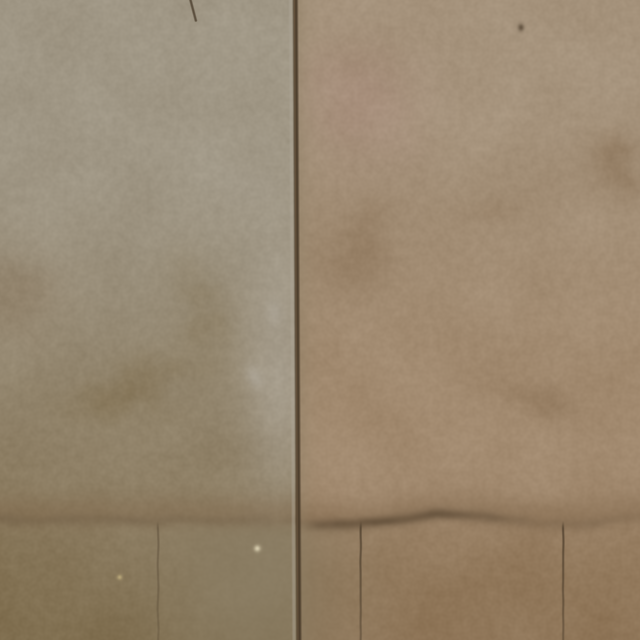
Reproduce this texture procedurally as a Shadertoy shader.

```glsl
// Weathered plaster wall: grey and tan panels, a dark upright seam and a stained lower ledge.

const vec3 GREY_TOP = vec3(0.625, 0.590, 0.520);
const vec3 GREY_LOW = vec3(0.555, 0.495, 0.390);
const vec3 OLIVE = vec3(0.485, 0.415, 0.290);
const vec3 TAN_TOP = vec3(0.648, 0.575, 0.485);
const vec3 TAN_LOW = vec3(0.635, 0.540, 0.435);
const vec3 TAN_BASE = vec3(0.565, 0.465, 0.350);
const vec3 PALE = vec3(0.680, 0.650, 0.595);
const vec3 BROWN = vec3(0.500, 0.400, 0.290);
const vec3 PINK = vec3(0.660, 0.550, 0.485);
const vec3 SOOT = vec3(0.270, 0.215, 0.150);
const float SEAM_TOP = 0.4615;
const float SEAM_LEAN = 0.0055;
const float SEAM_HALF = 0.0036;
const float LEDGE_Y = 0.188;
const float GRAIN = 0.022;

vec2 gradientAt(vec2 cell) {
    vec3 q = fract(cell.xyx * vec3(0.1031, 0.1030, 0.0973));
    q += dot(q, q.yzx + 33.33);
    float a = 6.28318 * fract((q.x + q.y) * q.z);
    return vec2(cos(a), sin(a));
}

float gradientNoise(vec2 p) {
    vec2 i = floor(p), f = fract(p);
    vec2 u = f * f * f * (f * (f * 6.0 - 15.0) + 10.0);
    vec2 e = vec2(1.0, 0.0);
    float low = mix(dot(gradientAt(i), f), dot(gradientAt(i + e), f - e), u.x);
    float high = mix(dot(gradientAt(i + e.yx), f - e.yx), dot(gradientAt(i + 1.0), f - 1.0), u.x);
    return mix(low, high, u.y);
}

float fbm(vec2 p) {
    float sum = 0.0, amp = 0.6;
    for (int i = 0; i < 4; i++) {
        sum += amp * gradientNoise(p);
        p = mat2(1.6, 1.2, -1.2, 1.6) * p + 7.3;
        amp *= 0.5;
    }
    return sum;
}

// Soft elliptical spot, tilted by an angle
float spot(vec2 p, vec2 centre, vec2 radius, float tilt) {
    vec2 d = p - centre;
    float c = cos(tilt), s = sin(tilt);
    d = vec2(c * d.x + s * d.y, c * d.y - s * d.x) / radius;
    return exp(-dot(d, d));
}

float stroke(float dist, float halfWidth, float blur) {
    return 1.0 - smoothstep(halfWidth - blur, halfWidth + blur, abs(dist));
}

float segmentDistance(vec2 p, vec2 a, vec2 b) {
    vec2 d = b - a;
    return length(p - a - d * clamp(dot(p - a, d) / dot(d, d), 0.0, 1.0));
}

vec3 greyPanel(vec2 p, vec2 w, float mottle) {
    vec3 col = mix(GREY_LOW, GREY_TOP, smoothstep(0.15, 0.78, p.y + 0.12 * (p.x - 0.2)));
    col = mix(col, OLIVE, 0.85 * smoothstep(0.34, 0.02, p.y + 0.45 * p.x));
    col = mix(col, BROWN, 0.25 * spot(w, vec2(0.02, 0.54), vec2(0.08, 0.07), 0.0));
    float stain = spot(w, vec2(0.20, 0.395), vec2(0.12, 0.045), 0.15)
                + 0.7 * spot(w, vec2(0.315, 0.52), vec2(0.05, 0.07), 0.5);
    col = mix(col, OLIVE, stain * clamp(0.38 + 1.4 * mottle, 0.0, 0.8));
    // Worn light patches next to the seam
    float wear = 0.65 * spot(p, vec2(0.435, 0.42), vec2(0.055, 0.19), 0.0)
               + 0.25 * spot(w, vec2(0.38, 0.72), vec2(0.05, 0.04), 0.0)
               + 0.45 * spot(p, vec2(0.397, 0.411), vec2(0.012, 0.019), 0.4)
               + 0.35 * spot(p, vec2(0.429, 0.510), vec2(0.012, 0.020), 0.0);
    return mix(col, PALE, min(wear, 0.85));
}

vec3 tanPanel(vec2 p, vec2 w, float mottle) {
    vec3 col = mix(TAN_LOW, TAN_TOP, smoothstep(0.3, 0.9, p.y));
    col = mix(col, TAN_BASE, smoothstep(0.24, 0.08, p.y));
    col = mix(col, PINK, 0.6 * spot(w, vec2(0.56, 0.84), vec2(0.09, 0.10), 0.6));
    float stain = 0.75 * spot(w, vec2(0.55, 0.61), vec2(0.08, 0.09), 0.0)
                + 0.6 * spot(w, vec2(0.67, 0.665), vec2(0.10, 0.025), 0.0)
                + 0.8 * spot(w, vec2(0.81, 0.70), vec2(0.07, 0.045), 0.6)
                + 0.9 * spot(w, vec2(0.97, 0.74), vec2(0.06, 0.05), 0.0)
                + 1.1 * spot(w, vec2(0.82, 0.388), vec2(0.085, 0.028), -0.4);
    return mix(col, BROWN, stain * clamp(0.30 + 1.1 * mottle, 0.0, 0.7));
}

void mainImage(out vec4 fragColor, in vec2 fragCoord) {
    vec2 p = fragCoord / iResolution.xy;
    float blur = max(0.0014, 1.0 / iResolution.y);
    float mottle = fbm(p * 8.0);
    vec2 w = p + 0.035 * vec2(fbm(p * 11.0 + 4.0), fbm(p * 11.0 + 31.0));
    float seam = p.x - (SEAM_TOP + SEAM_LEAN * (1.0 - p.y));

    // Panels with broad mottling and fine grain
    vec3 col = mix(greyPanel(p, w, mottle), tanPanel(p, w, mottle), smoothstep(-blur, blur, seam));
    col += 0.045 * mottle * vec3(0.9, 1.0, 1.1);
    col += GRAIN * (gradientNoise(p * 75.0) + 0.7 * gradientNoise(p * 170.0));

    // Ledge: grey lower strip, soft shadow and broken soot line
    float below = 1.0 - smoothstep(LEDGE_Y - 0.015, LEDGE_Y, p.y);
    col = mix(col, vec3(0.53, 0.48, 0.38), 0.6 * below * spot(p, vec2(0.40, 0.09), vec2(0.15, 0.2), 0.0));
    float ledge = p.y - LEDGE_Y - 0.008 * sin(p.x * 18.0 + 1.6) * step(0.0, seam) - 0.006 * gradientNoise(p * 18.0);
    float soot = 0.22 + 0.6 * spot(p, vec2(0.66, LEDGE_Y), vec2(0.17, 0.2), 0.0)
               + 0.35 * spot(p, vec2(0.50, LEDGE_Y), vec2(0.06, 0.2), 0.0);
    soot *= 1.0 - 0.65 * spot(p, vec2(0.435, LEDGE_Y), vec2(0.03, 0.2), 0.0);
    col = mix(col, SOOT, soot * clamp(0.75 + mottle, 0.3, 1.0) * exp(-ledge * ledge / 0.00008));
    col = mix(col, BROWN, 0.35 * exp(-pow((ledge - 0.012) / 0.025, 2.0)));

    // Evenly spaced joints under the ledge
    for (int i = 0; i < 3; i++) {
        float x = 0.247 + 0.3165 * float(i) + 0.0015 * gradientNoise(vec2(p.y * 30.0, float(i)));
        float fade = (i == 0 ? 0.38 : 0.72) * smoothstep(LEDGE_Y, LEDGE_Y - 0.015, p.y);
        col = mix(col, SOOT, fade * mix(0.6, 1.0, p.y / LEDGE_Y) * stroke(p.x - x, 0.0016, blur));
    }

    // Seam: pale lip, dark core and faint right border
    col = mix(col, PALE, 0.45 * stroke(seam + 0.0075, 0.0025, 0.002));
    col = mix(col, GREY_LOW, 0.35 * exp(-abs(seam - 0.008) / 0.012) * step(0.0, seam));
    col = mix(col, SOOT, 0.9 * stroke(seam, SEAM_HALF, blur * 1.5));
    col = mix(col, BROWN, 0.45 * stroke(seam + 0.0015, 0.0010, blur));

    // Scratch, dark pit and light chips
    float scratch = segmentDistance(p, vec2(0.295, 1.01), vec2(0.306, 0.968));
    col = mix(col, SOOT, 0.75 * stroke(scratch, 0.0018, blur));
    col = mix(col, SOOT, 0.65 * spot(p, vec2(0.814, 0.957), vec2(0.005, 0.006), 0.0));
    col = mix(col, vec3(0.86, 0.82, 0.70), 0.9 * spot(p, vec2(0.402, 0.143), vec2(0.005), 0.0));
    col = mix(col, vec3(0.76, 0.69, 0.50), 0.8 * spot(p, vec2(0.187, 0.098), vec2(0.004), 0.0));

    fragColor = vec4(clamp(col, 0.0, 1.0), 1.0);
}
```
